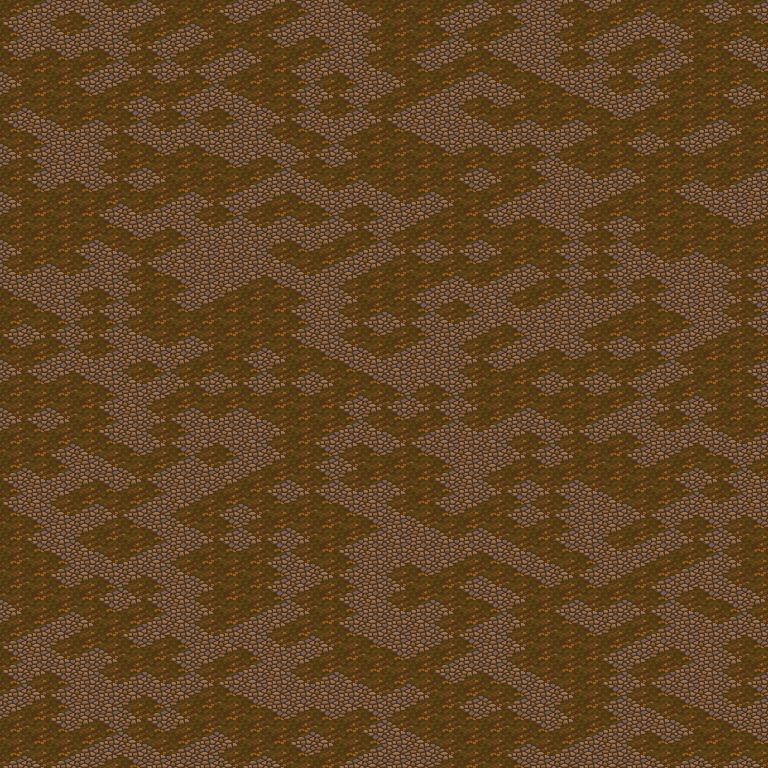
Reproduce this pattern procedurally as a WebGL 1 fragment shader.

```glsl
precision highp float;
// Isometric ground of diamond tiles, each randomly cobbles or mossy earth.
uniform vec2 u_resolution;

float hash(vec2 p) {
    return fract(sin(dot(p, vec2(127.1, 311.7))) * 43758.5453);
}

// Voronoi grains, n by n per tile, the same in every tile.
// Returns the closeness to a border (0 on it), the grain's cell and the offset from its seed.
float grains(vec2 tilePos, float n, out vec2 cell, out vec2 offset) {
    vec2 q = tilePos * n;
    vec2 base = floor(q);
    float nearest = 9.0;
    float second = 9.0;
    for (int j = -2; j <= 2; j++) {
        for (int i = -2; i <= 2; i++) {
            vec2 c = base + vec2(float(i), float(j));
            vec2 key = mod(c, n) + n;
            vec2 seed = c + 0.15 + 0.7 * vec2(hash(key), hash(key + 37.3));
            vec2 d = q - seed;
            // Back from the skewed grid to screen axes, slightly flattened
            vec2 s = vec2(d.x + d.y, 0.72 * (d.x - d.y));
            float len = length(s);
            if (len < nearest) {
                second = nearest;
                nearest = len;
                cell = c;
                offset = s;
            } else {
                second = min(second, len);
            }
        }
    }
    return second - nearest;
}

// Rounded stones lit from above, with dark joints
vec3 cobbleColor(float gap, vec2 cell, vec2 offset) {
    float tone = hash(mod(cell, 5.0) + 11.7);
    vec3 lit = mix(vec3(0.58, 0.42, 0.29), vec3(0.66, 0.49, 0.35), tone);
    vec3 stone = mix(vec3(0.42, 0.30, 0.19), lit,
                     smoothstep(-0.45, 0.15, offset.y + 0.4 * (tone - 0.4)));
    stone = mix(stone, vec3(0.43, 0.37, 0.33), 0.85 * step(0.86, tone));
    return mix(vec3(0.28, 0.19, 0.11), stone, smoothstep(0.06, 0.5, gap));
}

// Brown soil with green and orange specks
vec3 earthColor(vec2 tilePos) {
    vec2 cell, offset;
    float gap = grains(tilePos, 8.0, cell, offset);
    float kind = hash(mod(cell, 8.0) + 5.3);
    vec3 soil = mix(vec3(0.30, 0.20, 0.08), vec3(0.42, 0.28, 0.11),
                    smoothstep(0.25, 0.65, kind));
    if (kind < 0.18) soil = vec3(0.33, 0.29, 0.06);
    else if (kind > 0.89) soil = vec3(0.60, 0.37, 0.12);
    return mix(vec3(0.32, 0.21, 0.08), soil, smoothstep(0.0, 0.4, gap));
}

void main() {
    // Sixteen diamonds across, thirty-two down, skewed to unit squares
    vec2 p = gl_FragCoord.xy / u_resolution * vec2(16.0, 32.0);
    vec2 tilePos = vec2(p.x + p.y, p.x - p.y);

    // Whole grains belong to one tile, so the borders come out ragged
    vec2 cell, offset;
    float gap = grains(tilePos, 5.0, cell, offset);
    vec2 tile = floor((cell + 0.5) / 5.0);
    bool isCobble = hash(tile + 71.9) < 0.47;

    vec3 color = isCobble ? cobbleColor(gap, cell, offset) : earthColor(tilePos);
    gl_FragColor = vec4(color, 1.0);
}
```
